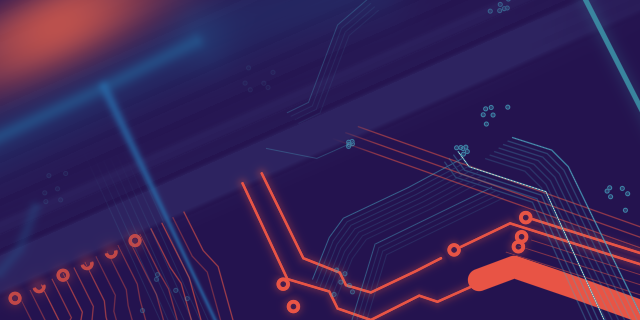
This background is drawn by a Shadertoy shader. Its source:

```glsl
#define BASE vec3(.142, .075, .31)
#define BAND vec3(.19, .16, .40)
#define HAZE vec3(.14, .36, .58)
#define CYAN vec3(.27, .64, .75)
#define RED vec3(.91, .33, .27)
#define EMBER vec3(.80, .34, .30)
#define SLOPE .44
#define THIN .0015
#define THICK .0045
#define FAN_LINES 16
#define DOTS 6

float hash(vec2 p) {
  return fract(sin(dot(p, vec2(127.1, 311.7))) * 43758.5);
}

float seg(vec2 p, vec2 a, vec2 b) {
  vec2 q = p - a, d = b - a;
  return length(q - d * clamp(dot(q, d) / dot(d, d), 0., 1.));
}

// Distance to a line through four points
float path(vec2 p, vec4 x, vec4 y) {
  float d = 9.;
  for (int i = 0; i < 3; i++)
    d = min(d, seg(p, vec2(x[i], y[i]), vec2(x[i + 1], y[i + 1])));
  return d;
}

float stroke(float d, float w) {
  float aa = .7 / iResolution.y;
  return 1. - smoothstep(w - aa, w + aa, d);
}

float glow(float d, float w) {
  return exp(-d * d / (w * w));
}

float ring(vec2 p, float x, float y) {
  return abs(length(p - vec2(x, y)) - .015);
}

// Diagonal bands, fine stripes and blurred foreground
vec3 backdrop(vec2 p) {
  float v = p.y - SLOPE * p.x;
  float band = smoothstep(.07, .095, v) - smoothstep(.19, .215, v);
  band += .6 * (smoothstep(.26, .275, v) - smoothstep(.3, .32, v));
  band += .35 * hash(vec2(floor(v * 45.), 3)) * smoothstep(0., .1, v);
  band *= 1. - .5 * smoothstep(1.5, 2., p.x);
  vec3 col = mix(BASE, BAND, .75 * clamp(band, 0., 1.));

  vec2 joint = vec2(.326, .727);
  float beam = min(seg(p, vec2(-.05, .55), joint), seg(p, joint, vec2(.612, .87)));
  col = mix(col, HAZE, .3 * glow(beam, .11) + .42 * glow(beam, .026));
  col = mix(col, HAZE, .25 * glow(seg(p, vec2(.65, .9), vec2(1.15, 1.05)), .12));
  col = mix(col, HAZE, .28 * glow(path(p, vec4(.11, .08, .06, 0), vec4(.35, .27, .22, .15)), .02));

  vec2 q = mat2(.9, -.43, .43, .9) * (p - vec2(.18, .92));
  col = mix(col, EMBER, .9 * exp(-pow(abs(q.y) / .13, 2.5) - pow(abs(q.x) / .36, 2.)));

  float soft = mix(.007, .018, smoothstep(.1, .8, p.y));
  col = mix(col, HAZE * 1.12, .72 * glow(seg(p, joint, vec2(.677, -.01)), soft));
  float rail = seg(p, vec2(1.82, 1.02), vec2(2.04, .588));
  return mix(col, CYAN * .85, .8 * stroke(rail, .008) + .15 * glow(rail, .03));
}

// Thin traces fanning out below a row of pads
float redFan(vec2 p) {
  float ink = 0.;
  for (int i = 0; i < FAN_LINES; i++) {
    float n = float(i), t = n / float(FAN_LINES - 1);
    vec2 q = p - mix(vec2(.06, .075), vec2(.575, .337), t);
    float bend = mix(.025, .104, t) + .02 * (hash(vec2(n, 1)) - .5);
    float d = path(q, vec4(0, .06, bend, bend + .05), vec4(0, -.12, -.17, -.35));
    ink = max(ink, (.35 + .3 * hash(vec2(n, 2))) * stroke(d, .002));
  }
  for (int k = 0; k < 6; k++) {
    vec2 q = p - vec2(.047, .068) - float(k) * vec2(.075, .036);
    bool whole = k == 0 || k == 2 || k == 5;
    float cut = whole ? 1. : 1. - smoothstep(-.002, .006, q.y - .3 * q.x);
    ink = max(ink, .8 * cut * stroke(ring(q, 0., 0.), .006));
    ink = max(ink, .25 * glow(length(q), .03));
  }
  return ink;
}

// Bold traces with ring pads and one wide bar
float redTraces(vec2 p) {
  float d = path(p, vec4(.758, .898, 1.029, 1.055), vec4(.427, .128, .089, .036));
  d = min(d, path(p, vec4(1.055, 1.159, 1.31, 1.367), vec4(.036, 0, .076, .057)));
  d = min(d, seg(p, vec2(1.367, .057), vec2(1.497, .115)));
  d = min(d, path(p, vec4(.818, .948, 1.062, 1.081), vec4(.458, .193, .148, .109)));
  d = min(d, path(p, vec4(1.081, 1.159, 1.3, 1.378), vec4(.109, .086, .153, .193)));
  d = min(d, path(p, vec4(1.433, 1.594, 1.8, 2.03), vec4(.225, .302, .237, .165)));
  d = min(d, seg(p, vec2(1.658, .317), vec2(2.03, .2)));
  float pads = min(min(ring(p, 1.419, .219), ring(p, 1.643, .32)), ring(p, 1.63, .26));
  pads = min(min(pads, ring(p, 1.62, .229)), min(ring(p, .885, .112), ring(p, .917, .042)));
  float bar = path(p, vec4(1.497, 1.607, 1.8, 2.05), vec4(.125, .166, .1, .01));
  float ink = max(max(stroke(d, THICK), stroke(pads, .0065)), stroke(bar, .035));
  for (int i = 0; i < 3; i++) {
    vec2 q = p + float(i) * vec2(.039, .019);
    float ray = seg(q, vec2(1.12, .604), vec2(2.1, .256));
    ink = max(ink, .55 * smoothstep(1.02, 1.2, p.x) * stroke(ray, .002));
    ink = max(ink, .5 * stroke(seg(q, vec2(1.66, .25), vec2(2.1, .11)), THIN));
  }
  return max(ink, .22 * glow(min(d, pads), .018));
}

// Bundles of parallel traces, the first of each being brightest
float cyanTraces(vec2 p) {
  float ink = .35 * stroke(path(p, vec4(.833, .99, 1.04, 1.089), vec4(.536, .505, .527, .549)), THIN);
  for (int i = 0; i < 7; i++) {
    float n = float(i), fade = i == 0 ? .8 : .34 - .02 * n;
    vec2 a = p - n * vec2(.012, -.011), b = p + n * vec2(.014, .011);
    float rise = path(a, vec4(.977, 1.029, 1.073, 1.276), vec4(.128, .258, .318, .414));
    rise = min(rise, seg(a, vec2(1.276, .414), vec2(1.445, .505)));
    float fall = path(b, vec4(1.602, 1.724, 1.776, 1.854), vec4(.57, .531, .479, .318));
    fall = min(fall, seg(b, vec2(1.854, .318), vec2(2.01, 0)));
    ink = max(ink, fade * max(.7 * stroke(rise, THIN), stroke(fall, .002)));
    float hair = seg(p, vec2(.25 + .025 * n, .55), vec2(.5 + .025 * n, 0));
    ink = max(ink, .16 * stroke(hair, THIN) * (1. - smoothstep(.2, .55, p.y)));
    if (i > 3) continue;
    float low = path(a, vec4(1.1, 1.172, 1.4, 1.536), vec4(0, .237, .348, .414));
    float inner = path(b, vec4(1.432, 1.466, 1.706, 1.888), vec4(.526, .479, .401, 0));
    float far = path(a, vec4(.898, .964, 1.055, 1.146), vec4(.648, .68, .922, 1));
    ink = max(ink, fade * max(.6 * stroke(low, THIN), 1.2 * stroke(inner, .002)));
    ink = max(ink, .4 * fade * stroke(far, THIN));
  }
  return ink;
}

// Scattered vias: centre, spread and strength of each cluster
float vias(vec2 p) {
  vec4 clusters[9] = vec4[9](
    vec4(1.555, .63, .045, .8), vec4(1.932, .375, .045, .8), vec4(1.443, .533, .018, .8),
    vec4(1.098, .547, .014, .7), vec4(1.56, .975, .03, .5), vec4(.17, .41, .05, .15),
    vec4(.81, .765, .05, .12), vec4(1.09, .13, .06, .5), vec4(.5, .08, .09, .4));
  float ink = 0.;
  for (int i = 0; i < 9 * DOTS; i++) {
    vec4 c = clusters[i / DOTS];
    vec2 id = vec2(i / DOTS, i % DOTS);
    vec2 offset = vec2(hash(id), hash(id + 17.)) * 2. - 1.;
    float d = length(p - c.xy - offset * c.z);
    ink = max(ink, c.w * max(stroke(abs(d - .006), .0018), .4 * stroke(d, .006)));
  }
  return ink;
}

void mainImage(out vec4 fragColor, in vec2 fragCoord) {
  vec2 p = fragCoord / iResolution.xy * vec2(2, 1);
  vec3 col = mix(backdrop(p), RED, redFan(p));
  col = mix(col, RED, redTraces(p));
  float cyan = cyanTraces(p);
  vec3 hot = mix(CYAN, vec3(.85, .85, .78), smoothstep(.7, 1., cyan));
  col = mix(mix(col, hot, cyan), CYAN, vias(p));
  fragColor = vec4(col, 1);
}
```
